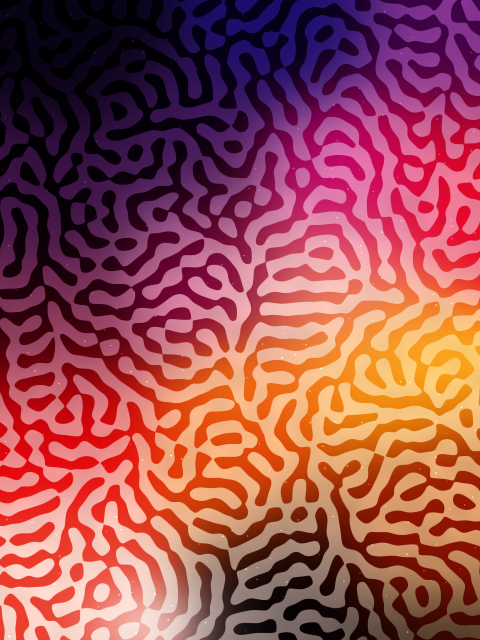
A Shadertoy shader for this pattern:

```glsl
// Glowing labyrinth: worm-like ink strokes on pale lanes, lit by a diagonal sunset.
// Plane waves of one wavelength, favouring a drifting direction, form the maze;
// soft colour anchors tint ink and lanes. Units are canvas widths from lower left.

const float TAU = 6.2831853;
const int WAVES = 40;
const float PERIOD = 0.047;        // spacing of neighbouring strokes
const float INK_LEVEL = 0.10;      // higher gives thinner strokes
const float JUNCTION_SOFT = 0.5;   // rounds forks and stroke ends
const float ALIGNMENT = 0.8;       // higher gives longer parallel strokes
const float DRIFT = 5.0;           // how fast the favoured direction turns
const float ANCHOR_FALLOFF = 40.0;
const float DUST_CELLS = 38.0;
const float DUST_SHARE = 0.13;
const vec3 WHITE_GLOW = vec3(0.98, 0.92, 0.90);
const vec3 GOLD_GLOW = vec3(1.00, 0.78, 0.22);
const vec3 EMBER_INK = vec3(0.95, 0.44, 0.06);
const vec3 EMBER_LANE = vec3(0.97, 0.74, 0.55);
const vec3 BLUSH_LANE = vec3(0.96, 0.77, 0.74);

const int ANCHORS = 16;
const vec2 PLACE[ANCHORS] = vec2[](
    vec2(0.15, 1.23), vec2(0.60, 1.27), vec2(0.93, 1.24), vec2(0.10, 0.91),
    vec2(0.39, 1.01), vec2(0.71, 0.95), vec2(0.94, 0.96), vec2(0.10, 0.66),
    vec2(0.44, 0.77), vec2(0.69, 0.74), vec2(0.12, 0.44), vec2(0.80, 0.55),
    vec2(0.50, 0.37), vec2(0.86, 0.25), vec2(0.16, 0.13), vec2(0.60, 0.11));
const vec3 INK[ANCHORS] = vec3[](
    vec3(0.00, 0.00, 0.01), vec3(0.01, 0.00, 0.10), vec3(0.24, 0.01, 0.28),
    vec3(0.01, 0.00, 0.02), vec3(0.01, 0.00, 0.04), vec3(0.76, 0.00, 0.44),
    vec3(0.91, 0.02, 0.14), vec3(0.12, 0.00, 0.04), vec3(0.48, 0.00, 0.22),
    vec3(0.95, 0.50, 0.42), vec3(0.92, 0.01, 0.04), vec3(0.97, 0.59, 0.03),
    vec3(0.90, 0.27, 0.03), vec3(0.57, 0.07, 0.01), vec3(0.92, 0.24, 0.17),
    vec3(0.01, 0.00, 0.01));
const vec3 LANE[ANCHORS] = vec3[](
    vec3(0.03, 0.01, 0.08), vec3(0.10, 0.05, 0.42), vec3(0.52, 0.20, 0.57),
    vec3(0.23, 0.07, 0.27), vec3(0.24, 0.08, 0.34), vec3(0.87, 0.42, 0.69),
    vec3(0.94, 0.48, 0.57), vec3(0.52, 0.20, 0.34), vec3(0.85, 0.49, 0.64),
    vec3(0.97, 0.79, 0.74), vec3(0.95, 0.54, 0.54), vec3(0.98, 0.80, 0.51),
    vec3(0.97, 0.71, 0.50), vec3(0.88, 0.62, 0.42), vec3(0.99, 0.84, 0.79),
    vec3(0.56, 0.49, 0.48));

float hash(vec2 p) {
    return fract(sin(dot(p, vec2(127.1, 311.7))) * 43758.5453);
}

float valueNoise(vec2 p) {
    vec2 cell = floor(p), f = fract(p);
    f = f * f * (3.0 - 2.0 * f);
    vec2 e = vec2(0.0, 1.0);
    return mix(mix(hash(cell), hash(cell + e.yx), f.x),
               mix(hash(cell + e), hash(cell + e.yy), f.x), f.y);
}

float glow(vec2 p, vec2 centre, vec2 size) {
    vec2 d = (p - centre) / size;
    return exp(-dot(d, d));
}

// Random waves divided by their local amplitude, so strokes keep an even width
float labyrinth(vec2 p) {
    float favoured = TAU * valueNoise(p * DRIFT);
    float value = 0.0, power = 0.0;
    vec2 slope = vec2(0.0);
    for (int i = 0; i < WAVES; i++) {
        float n = float(i);
        float angle = 0.5 * TAU * (n + hash(vec2(n, 3.0))) / float(WAVES);
        vec2 dir = vec2(cos(angle), sin(angle));
        float weight = exp(ALIGNMENT * cos(2.0 * (angle - favoured)));
        float stretch = mix(0.92, 1.08, hash(vec2(n, 11.0)));
        float phase = TAU * (dot(p, dir) * stretch / PERIOD + hash(vec2(n, 7.0)));
        value += weight * sin(phase);
        slope += weight * dir * cos(phase);
        power += 0.5 * weight * weight;
    }
    float norm = inversesqrt(power);
    value *= norm;
    return value / length(vec3(value, length(slope) * norm, JUNCTION_SOFT));
}

// Sparse pale specks, at most one in each cell
float dust(vec2 p) {
    vec2 q = p * DUST_CELLS, cell = floor(q);
    vec2 centre = 0.2 + 0.6 * vec2(hash(cell + 5.0), hash(cell + 9.0));
    float radius = mix(0.03, 0.075, hash(cell + 2.0));
    float spot = 1.0 - smoothstep(0.4 * radius, 1.6 * radius, length(fract(q) - centre));
    return spot * step(hash(cell), DUST_SHARE);
}

void mainImage(out vec4 fragColor, in vec2 fragCoord) {
    vec2 p = fragCoord / iResolution.x;

    // Blend the colour anchors
    vec3 ink = vec3(0.0), lane = vec3(0.0);
    float total = 0.0;
    for (int i = 0; i < ANCHORS; i++) {
        vec2 d = p - PLACE[i];
        float weight = exp(-ANCHOR_FALLOFF * dot(d, d));
        ink += weight * INK[i];
        lane += weight * LANE[i];
        total += weight;
    }
    float ember = 0.75 * glow(p, vec2(0.52, 0.54), vec2(0.17, 0.10));
    ink = mix(ink / total, EMBER_INK, ember);
    lane = mix(lane / total, EMBER_LANE, ember);
    lane = mix(lane, BLUSH_LANE, 0.7 * glow(p, vec2(0.61, 0.71), vec2(0.15, 0.10)));

    // Maze mask and faint mottling of the lanes
    float maze = labyrinth(p);
    float edge = clamp(0.6 * fwidth(maze), 0.01, 0.3);
    float mask = smoothstep(-edge, edge, maze - INK_LEVEL);
    lane *= 0.96 + 0.08 * valueNoise(p * 22.0);
    vec3 color = mix(lane, ink, mask);

    // Local lights, corner shadow and dust
    color = mix(color, WHITE_GLOW, 0.7 * glow(p, vec2(0.31, 0.03), vec2(0.13, 0.10)));
    color = mix(color, GOLD_GLOW, 0.35 * glow(p, vec2(0.97, 0.59), vec2(0.22, 0.07)));
    color *= 1.0 - 0.6 * glow(p, vec2(0.95, 0.0), vec2(0.30, 0.13));
    color += 0.28 * dust(p) * (0.3 + lane);

    fragColor = vec4(clamp(color, 0.0, 1.0), 1.0);
}
```
